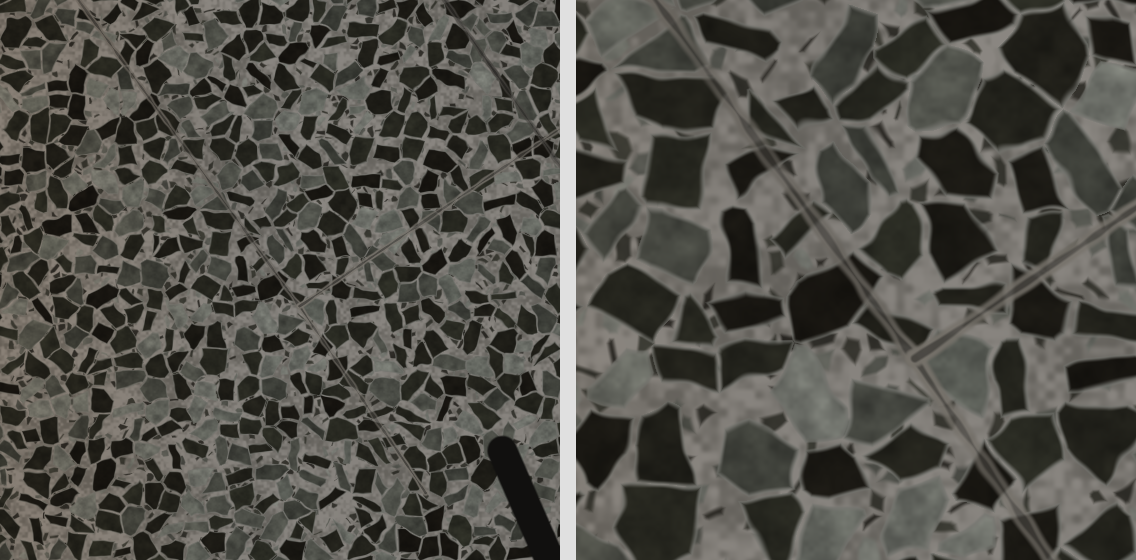
Left, the full canvas; right, a detail of the centre.
Reproduce this texture procedurally as a Shadertoy shader.

```glsl
// Terrazzo floor: dark angular stone chips in pale mortar, thin divider strips and a dark rod.
#define CHIP_SCALE 24.0
#define SHARD_SCALE 66.0
#define SOFTNESS 0.0017
#define DARK_SHARE 0.64
#define MID_SHARE 0.21
#define STRIP_WIDTH 0.0045
#define ROD_WIDTH 0.026
#define MORTAR_LOW vec3(0.40, 0.385, 0.36)
#define MORTAR_HIGH vec3(0.535, 0.515, 0.49)
#define ROD_COLOR vec3(0.065, 0.063, 0.058)

float hash(vec2 p) {
    return fract(sin(dot(p, vec2(127.1, 311.7))) * 43758.5453);
}

vec2 hash2(vec2 p) {
    return vec2(hash(p), hash(p + 57.3));
}

float noise(vec2 p) {
    vec2 i = floor(p), f = fract(p);
    f = f * f * (3.0 - 2.0 * f);
    return mix(mix(hash(i), hash(i + vec2(1, 0)), f.x),
               mix(hash(i + vec2(0, 1)), hash(i + vec2(1, 1)), f.x), f.y);
}

float fbm(vec2 p) {
    return 0.55 * noise(p) + 0.3 * noise(p * 2.1 + 7.0) + 0.15 * noise(p * 4.3 + 19.0);
}

// Broken stones: x is the depth inside the chip in cell units, yz is the cell id
vec3 stones(vec2 p) {
    vec2 cell = floor(p), toSite = vec2(0.0), id = cell;
    float nearest = 9.0;
    for (int y = -1; y <= 1; y++)
    for (int x = -1; x <= 1; x++) {
        vec2 c = cell + vec2(x, y);
        vec2 r = c + 0.08 + 0.84 * hash2(c) - p;
        if (dot(r, r) < nearest) { nearest = dot(r, r); toSite = r; id = c; }
    }
    float depth = 9.0;
    for (int y = -2; y <= 2; y++)
    for (int x = -2; x <= 2; x++) {
        vec2 c = id + vec2(x, y);
        vec2 r = c + 0.08 + 0.84 * hash2(c) - p;
        vec2 gap = r - toSite;
        if (dot(gap, gap) > 0.0001)
            depth = min(depth, dot(0.5 * (r + toSite), normalize(gap)));
    }
    // Straight cuts turn some cells into slivers
    float angle = 6.2832 * hash(id + 3.7);
    float halfWidth = mix(0.19, 0.58, hash(id + 8.1));
    depth = min(depth, halfWidth - abs(dot(toSite, vec2(cos(angle), sin(angle)))));
    return vec3(depth - mix(0.025, 0.095, hash(id + 5.9)), id);
}

vec3 stoneColor(vec2 id, vec2 uv) {
    float kind = hash(id + 21.3), shade = hash(id + 33.9);
    float mottle = fbm(uv * 75.0 + id) - 0.5;
    vec3 dark = mix(vec3(0.085, 0.075, 0.058), vec3(0.165, 0.168, 0.135), shade);
    vec3 mid = mix(vec3(0.21, 0.215, 0.19), vec3(0.315, 0.32, 0.29), shade);
    vec3 pale = mix(vec3(0.35, 0.36, 0.33), vec3(0.44, 0.445, 0.415), shade);
    vec3 color = kind < DARK_SHARE ? dark : kind < DARK_SHARE + MID_SHARE ? mid : pale;
    return color * (1.0 + 0.55 * mottle);
}

float segment(vec2 p, vec2 a, vec2 b) {
    vec2 pa = p - a, ba = b - a;
    return length(pa - ba * clamp(dot(pa, ba) / dot(ba, ba), 0.0, 1.0));
}

// Metal divider with a pale edge and a dark seam
vec3 addStrip(vec3 color, vec2 uv, vec2 a, vec2 b, float tone) {
    float d = segment(uv, a, b) + 0.0025 * (noise(uv * 70.0) - 0.5);
    float body = 1.0 - smoothstep(STRIP_WIDTH - SOFTNESS, STRIP_WIDTH + SOFTNESS, d);
    float seam = 1.0 - smoothstep(0.0004, 0.0024, d);
    vec3 metal = vec3(0.42, 0.40, 0.37) * tone * mix(1.0, 0.62, seam);
    return mix(color, metal, body * mix(0.5, 0.95, noise(uv * 24.0)));
}

void mainImage(out vec4 fragColor, in vec2 fragCoord) {
    vec2 uv = fragCoord / iResolution.y;
    vec2 warp = vec2(noise(uv * 60.0), noise(uv * 60.0 + 31.0)) - 0.5;
    vec2 p = uv + 0.006 * warp;

    // Mortar with fine grain
    float grain = 0.6 * fbm(uv * 28.0) + 0.4 * noise(uv * 190.0);
    vec3 color = mix(MORTAR_LOW, MORTAR_HIGH, smoothstep(0.2, 0.72, grain));

    // Small shards and pits between the large chips
    vec3 shard = stones(p * SHARD_SCALE + 40.0);
    float softShard = SOFTNESS * SHARD_SCALE;
    float shardMask = smoothstep(-softShard, softShard, shard.x - 0.08);
    shardMask *= step(hash(shard.yz + 71.0), 0.42);
    color = mix(color, stoneColor(shard.yz, uv) + 0.03, 0.85 * shardMask);

    // Large chips with a thin pale rim
    vec3 chip = stones(p * CHIP_SCALE);
    float softChip = SOFTNESS * CHIP_SCALE;
    float rim = smoothstep(-0.06, -0.02, chip.x);
    color = mix(color, vec3(0.45, 0.45, 0.425), 0.7 * rim);
    color = mix(color, stoneColor(chip.yz, uv), smoothstep(-softChip, softChip, chip.x));

    // Divider strips
    color = addStrip(color, uv, vec2(0.14, 1.0), vec2(0.535, 0.453), 1.0);
    color = addStrip(color, uv, vec2(0.535, 0.453), vec2(0.76, 0.12), 1.1);
    color = addStrip(color, uv, vec2(0.535, 0.453), vec2(1.0, 0.77), 1.1);
    color = addStrip(color, uv, vec2(0.78, 1.02), vec2(1.01, 0.69), 0.65);

    // Uneven light, warmer on the left
    color *= 0.95 + 0.1 * fbm(uv * 3.0);
    color *= mix(vec3(1.02, 0.99, 0.96), vec3(0.99, 1.0, 1.01), smoothstep(0.0, 0.5, uv.x));

    // Rod lying at the lower right
    float rod = segment(uv, vec2(0.897, 0.195), vec2(0.995, -0.03)) - ROD_WIDTH;
    color = mix(color, ROD_COLOR, 1.0 - smoothstep(-0.002, 0.003, rod));
    fragColor = vec4(color, 1.0);
}
```
